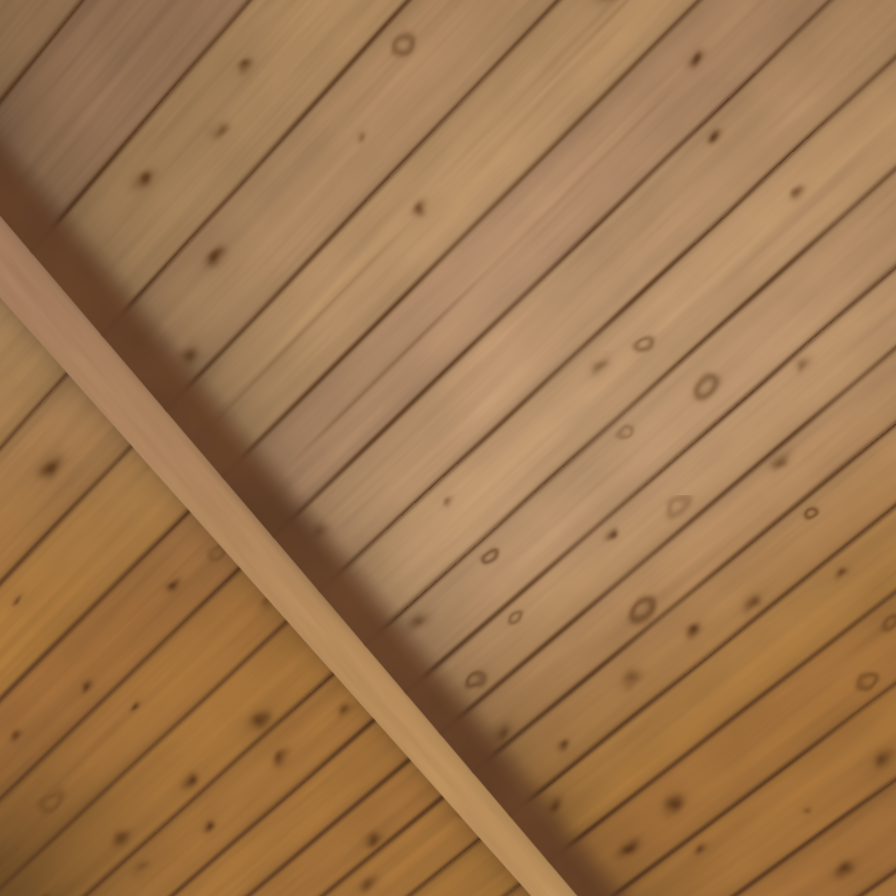
This texture is drawn by a Shadertoy shader. Its source:

```glsl
// A plank ceiling in warm light, crossed by a diagonal timber beam.
// Plank seams fan out from one vanishing point; grain, mottling and knots are
// hashed along that fan, then the beam's shaded side and lit face go on top.

const vec2 VANISH = vec2(-2.943, -2.724);
const int SEAMS = 18;
// Slope of each seam's ray from the vanishing point
const float SEAM[SEAMS] = float[](1.30, 1.227, 1.156, 1.0955, 1.0442, 1.0,
    0.9622, 0.9285, 0.8968, 0.869, 0.846, 0.8247, 0.8013, 0.777, 0.751,
    0.724, 0.698, 0.67);
// Plank tint: positive is yellow, negative is dull
const float TONE[SEAMS] = float[](0.0, -0.6, 0.5, 0.1, 0.5, -0.5, 0.0, 0.3,
    0.1, 0.2, 0.0, 0.2, 0.6, -0.1, 0.1, -0.3, 0.0, 0.0);
// Beam lines y = x-component - y-component * x
const vec2 SHADE_EDGE = vec2(0.831, 1.215);
const vec2 FACE_TOP = vec2(0.759, 1.178);
const vec2 FACE_BOTTOM = vec2(0.668, 1.127);

const vec3 PALE = vec3(0.735, 0.585, 0.44);
const vec3 TAN = vec3(0.655, 0.505, 0.355);
const vec3 ORANGE = vec3(0.63, 0.435, 0.225);
const vec3 SEAM_DARK = vec3(0.33, 0.21, 0.12);
const vec3 KNOT_DARK = vec3(0.32, 0.19, 0.09);
const vec3 SHADE = vec3(0.37, 0.235, 0.145);
const float SEAM_WIDTH = 0.0032;
const float KNOT_CELL = 0.105;

float hash(vec2 p) {
    vec3 q = fract(vec3(p.xyx) * 0.1031);
    q += dot(q, q.yzx + 33.33);
    return fract((q.x + q.y) * q.z);
}

float noise(vec2 p) {
    vec2 i = floor(p), f = fract(p);
    f = f * f * (3.0 - 2.0 * f);
    return mix(mix(hash(i), hash(i + vec2(1, 0)), f.x),
               mix(hash(i + vec2(0, 1)), hash(i + vec2(1, 1)), f.x), f.y);
}

float fbm(vec2 p) {
    return 0.55 * noise(p) + 0.3 * noise(p * 2.1 + 7.3) + 0.15 * noise(p * 4.3 + 19.1);
}

// Signed distance, positive above the line
float above(vec2 p, vec2 line) {
    return (p.y - line.x + line.y * p.x) / sqrt(1.0 + line.y * line.y);
}

// Broad light: pale centre, orange low corners, dim upper left
vec3 lightTone(vec2 p, float below) {
    vec2 d = p - vec2(0.66, 0.52);
    vec3 c = mix(TAN, PALE, exp(-5.5 * dot(d, d)));
    float right = smoothstep(0.68, 0.24, p.y + 0.6 * (1.0 - p.x));
    float left = smoothstep(0.72, 0.25, p.y);
    c = mix(c, ORANGE, mix(right, left, below));
    c *= 1.0 - 0.16 * exp(-7.0 * dot(p - vec2(0, 1), p - vec2(0, 1)));
    return c * (1.0 - 0.3 * exp(-60.0 * dot(p, p)));
}

// Soft oval knots, one candidate in each cell along a plank
float knots(int plank, float slope, float along, float across, vec2 p) {
    float sum = 0.0, cell = floor(along / KNOT_CELL);
    for (int j = -1; j <= 1; j++) {
        vec2 id = vec2(float(plank) * 7.0 + 3.0, cell + float(j));
        float h = hash(id), size = mix(0.005, 0.011, hash(id + 31.7));
        float place = mix(0.2, 0.8, hash(id + 11.3));
        float centre = mix(SEAM[plank], SEAM[plank + 1], place);
        vec2 q = vec2(along - (id.y + mix(0.2, 0.8, hash(id + 57.1))) * KNOT_CELL,
                      (slope - centre) * across);
        q += 0.006 * (vec2(noise(p * 70.0), noise(p * 70.0 + 40.0)) - 0.5);
        float r = length(q / vec2(1.4, 0.9)) / size;
        float ring = exp(-5.0 * (r - 0.9) * (r - 0.9)) * 0.6;
        float spot = mix(exp(-r * r * 1.5), ring, step(0.8, hash(id + 83.9)));
        float chance = mix(0.66, 0.3, smoothstep(0.15, 0.8, p.y));
        float present = step(h, chance) * mix(0.4, 0.95, hash(id + 5.9));
        sum += present * (spot + 0.15 * exp(-r * 0.8));
    }
    return min(sum, 1.0);
}

void mainImage(out vec4 fragColor, in vec2 fragCoord) {
    vec2 p = fragCoord / iResolution.xy;
    float aa = 1.2 / iResolution.y;
    float dShade = above(p, SHADE_EDGE);
    float dTop = above(p, FACE_TOP), dBottom = above(p, FACE_BOTTOM);
    float below = step(dBottom, 0.0);

    // Fan coordinates and the plank under this point
    vec2 ray = p - VANISH;
    float slope = ray.y / ray.x, along = length(ray);
    float across = ray.x / sqrt(1.0 + slope * slope);
    int plank = 0;
    float dSeam = 1.0;
    for (int i = 0; i < SEAMS; i++) {
        if (slope < SEAM[i]) plank = min(i, SEAMS - 2);
        dSeam = min(dSeam, abs(slope - SEAM[i]) * across);
    }

    // Wood: tint, grain streaks and mottling
    vec3 col = lightTone(p, below);
    col += TONE[plank] * vec3(0.035, 0.035, 0.005);
    float streak = fbm(vec2(along * 5.0 + float(plank) * 9.0, slope * 230.0));
    col *= 1.0 + 0.13 * (streak - 0.5) + 0.12 * (fbm(p * 9.0) - 0.5);
    col = mix(col, KNOT_DARK, 0.8 * knots(plank, slope, along, across, p));

    // Seams, plus a faint groove along the middle of two planks
    float wear = noise(vec2(along * 9.0, float(plank) * 5.0));
    float seam = exp(-dSeam * dSeam / (SEAM_WIDTH * SEAM_WIDTH));
    col *= 1.0 - 0.07 * exp(-dSeam / 0.012);
    col = mix(col, SEAM_DARK, seam * mix(0.5, 0.9, wear));
    float dMid = (slope - 0.5 * (SEAM[plank] + SEAM[plank + 1])) * across;
    float grooved = (plank == 4 || plank == 5) ? 1.0 - below : 0.0;
    col = mix(col, SEAM_DARK, 0.35 * grooved * wear * exp(-dMid * dMid / 8e-6));

    // Beam: penumbra, dark side, then lit face
    col *= 1.0 - 0.22 * exp(-max(dShade, 0.0) / 0.045) * (1.0 - below);
    col *= 1.0 - 0.15 * below * exp(dBottom / 0.015);
    float side = smoothstep(0.025, -0.015, dShade) * smoothstep(-aa, aa, dTop);
    col = mix(col, SHADE * (0.92 + 0.2 * fbm(p * 12.0)), side * 0.94);
    vec3 face = mix(vec3(0.73, 0.56, 0.36), vec3(0.64, 0.485, 0.365), smoothstep(0.1, 0.75, p.y));
    face *= 0.95 + 0.1 * fbm(vec2(dTop * 110.0, (p.x - p.y) * 6.0));
    face *= 1.0 - 0.12 * exp(-abs(dTop) / 0.006);
    float onFace = smoothstep(-aa, aa, dBottom) * smoothstep(aa, -aa, dTop);
    fragColor = vec4(mix(col, face, onFace), 1.0);
}
```
